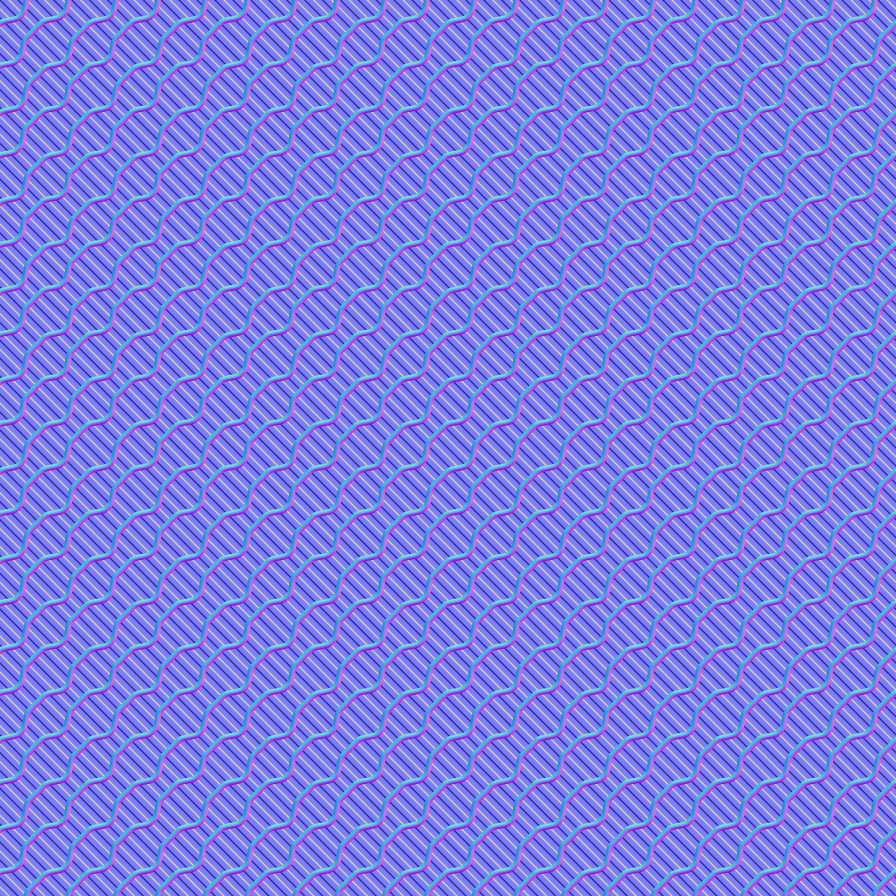
Reproduce this texture map procedurally as a Shadertoy shader.

```glsl
// Tangent-space normal map: wavy diagonal cords laid over fine ribbed stripes.

const float REPEATS      = 10.0;   // whole tiles across and down
const float RIBS         = 5.0;    // stripe pairs per tile
const float RIB_WIDTH    = 0.11;   // rib edge width, share of one stripe pair
const float RIB_TILT     = 0.97;   // steepness of the rib edges
const float CORD_RADIUS  = 0.046;  // half width of a cord, in tiles
const float CORD_OFFSET  = 0.26;   // first cord, across the diagonal
const float CORD_GAP     = 0.46;   // first cord to second cord
const float BUMP_PHASE   = 0.06;   // place of the first bump along a cord
const float BUMP_STAGGER = 0.48;   // shift of the bumps on the second cord
const float BUMP_HEIGHT  = 0.145;
const float BUMP_REACH   = 0.34;   // distance at which a bump fades out
const float BUMP_RAMP    = 0.32;   // length of its flank
const float TILT_LEFT    = -0.86;  // slope on the upper left flank
const float TILT_RIGHT   = 0.92;   // slope on the lower right flank
const vec3  FLAT_COLOR   = vec3(0.49, 0.49, 1.0);

float centered(float x) {
    return fract(x + 0.5) - 0.5;
}

// Colour of a surface that leans by tilt (sine of the angle) towards dir.
vec3 encodeNormal(vec2 dir, float tilt) {
    return 0.5 + 0.5 * vec3(dir * tilt, sqrt(1.0 - tilt * tilt));
}

// Box-filtered coverage of a line at signed distance d.
float lineCoverage(float d, float halfWidth, float pixel) {
    return clamp((d + halfWidth) / pixel + 0.5, 0.0, 1.0)
         - clamp((d - halfWidth) / pixel + 0.5, 0.0, 1.0);
}

// Sideways shift of a cord (x) and its derivative (y) along the diagonal.
vec2 cordWave(float along) {
    float t = centered(along);
    float e = clamp((BUMP_REACH - abs(t)) / BUMP_RAMP, 0.0, 1.0);
    float slope = -sign(t) * 6.0 * e * (1.0 - e) / BUMP_RAMP;
    return BUMP_HEIGHT * vec2(e * e * (3.0 - 2.0 * e), slope);
}

void mainImage(out vec4 fragColor, in vec2 fragCoord) {
    vec2 p = REPEATS * fragCoord / iResolution.xy;
    float pixel = REPEATS * sqrt(2.0) / min(iResolution.x, iResolution.y);
    float along  = p.x + p.y;
    float across = p.x - p.y;

    // Ribs: one lit and one shaded edge per stripe pair
    vec2 ribDir = vec2(sqrt(0.5));
    float ribPixel = pixel * RIBS;
    float lit    = lineCoverage(centered(along * RIBS + 0.5), 0.5 * RIB_WIDTH, ribPixel);
    float shaded = lineCoverage(centered(along * RIBS), 0.5 * RIB_WIDTH, ribPixel);
    vec3 color = FLAT_COLOR;
    color = mix(color, encodeNormal(ribDir,  RIB_TILT), lit);
    color = mix(color, encodeNormal(ribDir, -RIB_TILT), shaded);

    // Cords: two staggered strands per tile
    for (int i = 0; i < 2; i++) {
        float k = float(i);
        vec2 wave = cordWave(along - BUMP_PHASE - k * BUMP_STAGGER);
        float d = centered(across - CORD_OFFSET - k * CORD_GAP - wave.x);
        d /= sqrt(1.0 + wave.y * wave.y);
        vec2 side = normalize(vec2(1.0, -1.0) - wave.y);

        // The crest sits right of centre, so the left flank is broader
        float crest = smoothstep(-0.9, 0.9, d / CORD_RADIUS - 0.1);
        vec3 cord = encodeNormal(side, mix(TILT_LEFT, TILT_RIGHT, crest));
        color = mix(color, cord, lineCoverage(d, CORD_RADIUS, pixel));
    }

    fragColor = vec4(color, 1.0);
}
```
